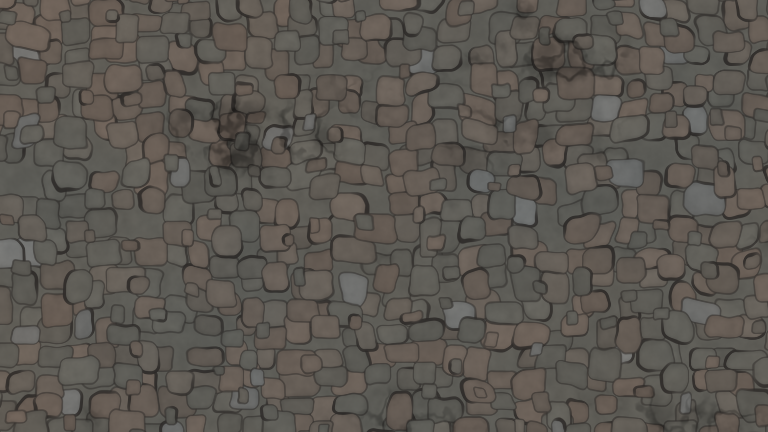
Write a Shadertoy shader that draws this texture.

```glsl
// Irregular wall of overlapping rounded stones with inked outlines.
// Each layer paints one jittered rounded box per grid cell over the layers
// below; noise then adds grain, broad mottling and smoky dark veins.

const float PITCH = 0.058;   // stone spacing, in canvas heights
const int LAYERS = 6;        // four main layers, then two of sparse small stones
const vec3 BROWN = vec3(0.412, 0.372, 0.340);
const vec3 MOSS  = vec3(0.372, 0.368, 0.345);
const vec3 PALE  = vec3(0.435, 0.437, 0.430);
const vec3 INK   = vec3(0.175, 0.163, 0.155);

vec3 hash3(vec3 p) {
    p = fract(p * vec3(0.1031, 0.1030, 0.0973));
    p += dot(p, p.yxz + 33.33);
    return fract((p.xxy + p.yxx) * p.zyx);
}

float noise(vec2 p, float seed) {
    vec2 i = floor(p), f = fract(p);
    f = f * f * (3.0 - 2.0 * f);
    float a = hash3(vec3(i, seed)).x;
    float b = hash3(vec3(i + vec2(1, 0), seed)).x;
    float c = hash3(vec3(i + vec2(0, 1), seed)).x;
    float d = hash3(vec3(i + 1.0, seed)).x;
    return mix(mix(a, b, f.x), mix(c, d, f.x), f.y);
}

float fbm(vec2 p, float seed) {
    float sum = 0.0, amp = 0.533;
    for (int i = 0; i < 4; i++) {
        sum += amp * noise(p, seed + float(i));
        p = mat2(1.6, 1.2, -1.2, 1.6) * p;
        amp *= 0.5;
    }
    return sum;
}

float roundedBox(vec2 p, vec2 halfSize, float radius) {
    vec2 q = abs(p) - halfSize + radius;
    return length(max(q, 0.0)) + min(max(q.x, q.y), 0.0) - radius;
}

vec3 stoneColor(vec3 rnd) {
    vec3 tint = mix(MOSS, BROWN, smoothstep(0.2, 0.8, rnd.x));
    tint = mix(tint, PALE, step(0.94, rnd.y));
    return tint * mix(0.94, 1.06, rnd.z);
}

// Paints the stone of one layer that owns point p over the colour below.
vec3 paintLayer(vec3 below, vec2 p, int layer, float pixel) {
    bool small = layer > 3;
    float id = float(layer) * 17.0 + 5.0;
    vec2 parity = vec2(((layer + 1) / 2) & 1, layer & 1);
    vec2 grid = 0.5 * (p + parity) + (small ? 0.27 : 0.0);
    vec2 cell = floor(grid) + 200.0;
    vec2 local = 2.0 * fract(grid) - 1.0;

    vec3 shape = hash3(vec3(cell, id));
    vec3 place = hash3(vec3(cell, id + 3.0));
    vec3 paint = hash3(vec3(cell, id + 7.0));
    if (place.z > (small ? 0.38 : 0.92)) return below;

    // Shape and position, kept inside the cell
    vec2 halfSize = small ? mix(vec2(0.20), vec2(0.38), shape.xy)
                          : mix(vec2(0.40, 0.38), vec2(0.72, 0.64), shape.xy);
    vec2 jitter = min(0.88 - halfSize, vec2(0.34));
    vec2 q = local - jitter * (2.0 * place.xy - 1.0);
    float radius = min(halfSize.x, halfSize.y) * mix(0.42, 0.78, shape.z);
    float d = roundedBox(q, halfSize, radius);

    // Fill with a faint darkening toward the rim
    vec3 fill = stoneColor(paint) * (1.0 - 0.07 * smoothstep(-0.22, 0.0, d));
    vec3 col = mix(below, fill, smoothstep(pixel, -pixel, d));

    // Outline, heavier on one side of each stone
    float angle = 6.2832 * paint.z;
    float side = dot(q / max(length(q), 0.01), vec2(cos(angle), sin(angle)));
    float weight = smoothstep(0.0, 0.9, side) * smoothstep(0.35, 0.9, shape.z);
    float width = mix(0.026, 0.060, weight);
    float line = 1.0 - smoothstep(width - 0.5 * pixel, width + 0.8 * pixel, abs(d));
    return mix(col, INK, line * mix(0.48, 0.88, weight));
}

void mainImage(out vec4 fragColor, in vec2 fragCoord) {
    vec2 p = fragCoord / (iResolution.y * PITCH) + 40.0;
    float pixel = 1.0 / (iResolution.y * PITCH);

    // Hand-drawn wobble: a broad drift and a finer waver
    vec2 drift = vec2(noise(p * 0.45, 1.0), noise(p * 0.45, 2.0)) - 0.5;
    vec2 waver = vec2(noise(p * 2.2, 3.0), noise(p * 2.2, 4.0)) - 0.5;
    vec2 bent = p + 0.55 * drift + 0.11 * waver;

    // Stones, bottom layer first
    vec3 col = MOSS * 0.98;
    for (int layer = 0; layer < LAYERS; layer++)
        col = paintLayer(col, bent, layer, pixel);

    // Surface grain and broad warm or cool mottling
    col *= 1.0 + 0.13 * (fbm(p * 2.6, 20.0) - 0.5);
    float mottle = fbm(p * 0.22, 30.0) - 0.5;
    col *= 1.0 + mottle * vec3(0.13, 0.07, 0.03);

    // Smoky patches crossed by thin veins
    float patchMask = smoothstep(0.56, 0.76, fbm(p * vec2(0.16, 0.25), 40.0));
    float ridge = 1.0 - abs(2.0 * fbm(p * 0.75, 50.0) - 1.0);
    float vein = smoothstep(0.86, 0.99, ridge);
    float smoke = smoothstep(0.40, 0.75, fbm(p * 1.1, 60.0));
    col *= 1.0 - patchMask * (0.24 * vein + 0.20 * smoke);

    fragColor = vec4(col, 1.0);
}
```
